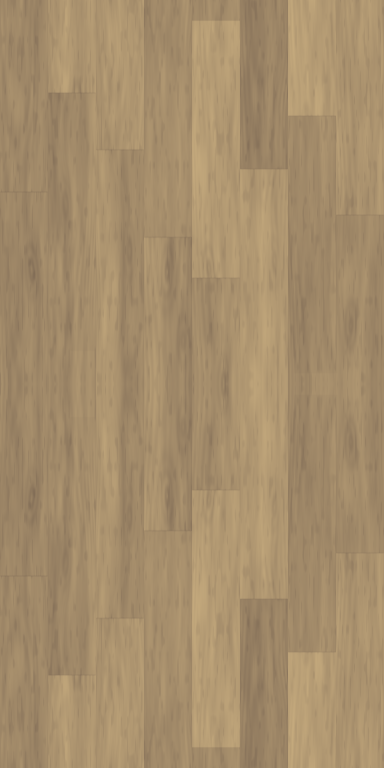
Give the GLSL for this texture, as a WebGL 1 fragment shader.

```glsl
precision highp float;
// Oak plank floor: eight columns of long boards with staggered end joints,
// mirrored about the middle height. Each board has its own tone, and stretched
// noise adds fibres, streaks, arched growth rings and dark knots.

uniform vec2 u_resolution;

const float COLUMNS = 8.0;
const vec3 DARK_OAK = vec3(0.540, 0.456, 0.358);
const vec3 LIGHT_OAK = vec3(0.754, 0.650, 0.480);

// Per column: joint distance from the nearer end, tones beyond and within it.
const vec4 JOINT_A = vec4(0.250, 0.121, 0.195, 0.309);
const vec4 JOINT_B = vec4(0.362, 0.220, 0.151, 0.280);
const vec4 OUTER_A = vec4(0.42, 0.68, 0.68, 0.44);
const vec4 OUTER_B = vec4(0.82, 0.32, 0.82, 0.68);
const vec4 INNER_LEFT_A = vec4(0.40, 0.36, 0.66, 0.60);
const vec4 INNER_LEFT_B = vec4(0.44, 0.80, 0.36, 0.48);
const vec4 INNER_RIGHT_A = vec4(0.42, 0.56, 0.38, 0.32);
const vec4 INNER_RIGHT_B = vec4(0.58, 0.74, 0.44, 0.44);

const float SHORT_COLUMN = 4.0;   // column with an extra joint near its ends
const float SHORT_JOINT = 0.027;
const float SHORT_TONE = 0.42;

const float STREAK = 0.46;        // strengths, in tone units
const float FIBRE = 0.42;
const float PORE = 0.17;
const float RING = 0.06;
const float KNOT = 0.46;
const float END_GAP = 0.14;
const float SIDE_GAP = 0.05;
const float GAP_WIDTH = 0.0016;   // share of the canvas width
const float PATCH = 0.06;

float hash(vec2 p) {
  vec3 q = fract(p.xyx * 0.1031);
  q += dot(q, q.yzx + 33.33);
  return fract((q.x + q.y) * q.z);
}

float noise(vec2 p) {
  vec2 i = floor(p);
  vec2 f = fract(p);
  f = f * f * (3.0 - 2.0 * f);
  return mix(mix(hash(i), hash(i + vec2(1.0, 0.0)), f.x),
             mix(hash(i + vec2(0.0, 1.0)), hash(i + 1.0), f.x), f.y);
}

float fbm(vec2 p) {
  float sum = 0.0;
  float weight = 0.5;
  for (int i = 0; i < 3; i++) {
    sum += weight * noise(p);
    p = p * 2.03 + 17.0;
    weight *= 0.5;
  }
  return sum / 0.875;
}

// Value of one column out of two groups of four.
float pick(vec4 a, vec4 b, float column) {
  vec4 i = vec4(0.0, 1.0, 2.0, 3.0);
  return dot(a, 1.0 - step(0.5, abs(i - column)))
       + dot(b, 1.0 - step(0.5, abs(i + 4.0 - column)));
}

// Tone offset of one board; p.x runs across it, p.y along the floor.
float grain(vec2 p, float joint, float id) {
  vec2 seed = vec2(hash(vec2(id, 3.0)), hash(vec2(id, 7.0))) * 90.0 + 5.0;
  float warp = noise(vec2(p.x * 1.5, p.y * 9.0) + seed) - 0.5;
  float x = p.x + 0.14 * warp;

  float tone = STREAK * (fbm(vec2(x * 3.5, p.y * 3.5) + seed) - 0.5);
  tone += FIBRE * (fbm(vec2(x * 11.0, p.y * 16.0) + seed.yx) - 0.5);
  float pores = noise(vec2(p.x * 24.0, p.y * 60.0) + seed);
  tone -= PORE * smoothstep(0.62, 0.95, pores);

  // Parabolic contours give the arched rings.
  float across = x - mix(0.3, 0.7, hash(vec2(id, 11.0)));
  float contour = across * across * 14.0 + p.y * 9.0 + warp * 1.5;
  float ringMask = smoothstep(0.35, 0.65, noise(vec2(p.x * 2.0, p.y * 7.0) + seed.yx));
  tone += RING * ringMask * sin(6.2832 * contour);

  // Two long knots: one by the joint and one further along.
  for (int k = 0; k < 2; k++) {
    float n = float(k);
    vec2 centre = vec2(mix(0.15, 0.85, hash(vec2(id, 21.0 + n))),
                       joint + mix(-0.04, 0.05, hash(vec2(id, 31.0 + n))) + 0.13 * n);
    vec2 d = (vec2(x, p.y) - centre) / vec2(0.13, 0.036);
    float shade = exp(-dot(d, d)) * (0.7 + 0.3 * sin(9.0 * length(d) + 5.0 * warp));
    tone -= KNOT * shade * hash(vec2(id, 41.0 + n));
  }
  return tone;
}

// Soft rectangle, 1 inside.
float box(vec2 p, vec2 centre, vec2 halfSize, vec2 blur) {
  vec2 inside = 1.0 - smoothstep(-blur, blur, abs(p - centre) - halfSize);
  return inside.x * inside.y;
}

void main() {
  vec2 uv = gl_FragCoord.xy / u_resolution;
  vec2 pixel = 1.0 / u_resolution;
  float v = min(uv.y, 1.0 - uv.y);
  float column = min(floor(uv.x * COLUMNS), COLUMNS - 1.0);
  vec2 p = vec2(fract(uv.x * COLUMNS), v);

  // Board tones on either side of the joint
  float joint = pick(JOINT_A, JOINT_B, column);
  float rightHalf = smoothstep(0.46, 0.58, p.x);
  float inner = mix(pick(INNER_LEFT_A, INNER_LEFT_B, column),
                    pick(INNER_RIGHT_A, INNER_RIGHT_B, column), rightHalf);
  float outer = pick(OUTER_A, OUTER_B, column);
  float isShort = 1.0 - step(0.5, abs(column - SHORT_COLUMN));
  outer = mix(outer, SHORT_TONE,
              isShort * (1.0 - smoothstep(-pixel.y, pixel.y, v - SHORT_JOINT)));
  inner += grain(p, joint, column + 20.0);
  outer += grain(p, joint, column + 50.0);
  float tone = mix(outer, inner, smoothstep(-pixel.y, pixel.y, v - joint));

  // Thin gaps along and across the boards
  vec2 reach = vec2(min(p.x, 1.0 - p.x) / COLUMNS, abs(v - joint) * 2.0);
  vec2 gap = 1.0 - smoothstep(0.0, GAP_WIDTH + pixel.x, reach);
  tone -= max(SIDE_GAP * gap.x, END_GAP * gap.y);

  // Faint inset patches at mid height
  tone += PATCH * box(uv, vec2(0.215, 0.5), vec2(0.033, 0.043), pixel);
  tone += PATCH * box(uv, vec2(0.823, 0.5), vec2(0.057, 0.014), pixel);

  gl_FragColor = vec4(mix(DARK_OAK, LIGHT_OAK, clamp(tone, -0.3, 1.15)), 1.0);
}
```
